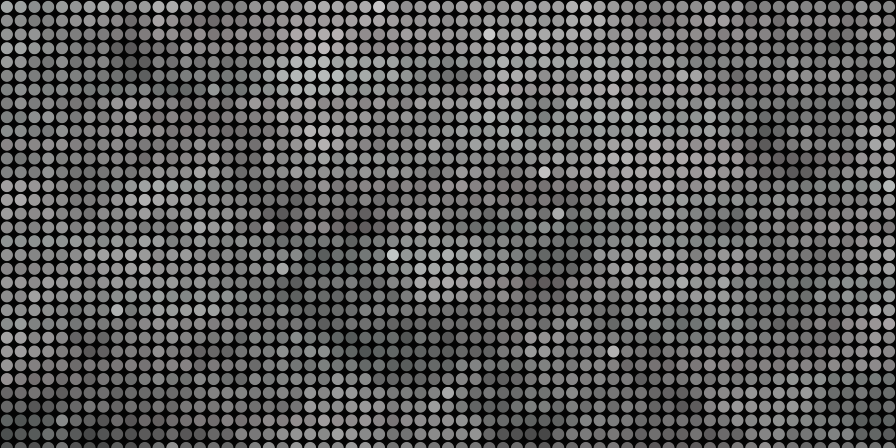
Give the GLSL for this pattern, as a Shadertoy shader.

```glsl
const float COLUMNS = 65.0;
const float DOT_RADIUS = 0.435;           // in cells
const vec3 GAP_COLOR = vec3(0.015, 0.017, 0.015);
const float TOP_LEVEL = 0.565;
const float BOTTOM_LEVEL = 0.455;
const float CLOUD_CONTRAST = 0.24;
const float PATCH_CONTRAST = 0.17;
const float DOT_CONTRAST = 0.11;
const float GLINT_CHANCE = 0.012;
const float GLINT_GAIN = 0.16;
const float TINT_AMOUNT = 0.012;

float hash(vec2 p) {
    return fract(sin(dot(p, vec2(127.1, 311.7))) * 43758.5453);
}

float valueNoise(vec2 p) {
    vec2 cell = floor(p);
    vec2 f = fract(p);
    f = f * f * (3.0 - 2.0 * f);
    float lower = mix(hash(cell), hash(cell + vec2(1.0, 0.0)), f.x);
    float upper = mix(hash(cell + vec2(0.0, 1.0)), hash(cell + vec2(1.0)), f.x);
    return mix(lower, upper, f.y);
}

// Brightness of one dot: vertical falloff, soft clouds, grain and rare glints
float dotLevel(vec2 id, float rows) {
    float level = mix(TOP_LEVEL, BOTTOM_LEVEL, clamp(id.y / rows, 0.0, 1.0));
    level += CLOUD_CONTRAST * (valueNoise(id * vec2(0.12, 0.19) + 7.3) - 0.5);
    level += PATCH_CONTRAST * (valueNoise(id * vec2(0.37, 0.46) + 31.7) - 0.5);
    level += DOT_CONTRAST * (hash(id + 3.1) - 0.5);
    level += GLINT_GAIN * step(1.0 - GLINT_CHANCE, hash(id + 57.9));
    return clamp(level, 0.28, 0.78);
}

// Faint warm or green tint that drifts mostly from row to row
vec3 dotTint(vec2 id) {
    float warmth = valueNoise(vec2(id.x * 0.08, id.y * 0.7) + 83.0) * 2.0 - 1.0;
    return TINT_AMOUNT * warmth * vec3(1.0, -0.7, -0.3);
}

void mainImage(out vec4 fragColor, in vec2 fragCoord) {
    // Square cells counted from the top left
    float cellsPerPixel = COLUMNS / iResolution.x;
    vec2 grid = vec2(fragCoord.x, iResolution.y - fragCoord.y) * cellsPerPixel;
    vec2 id = floor(grid);
    float rows = iResolution.y * cellsPerPixel;

    // Round dot with a soft edge about one pixel wide
    float edge = length(fract(grid) - 0.5) - DOT_RADIUS;
    float coverage = 1.0 - smoothstep(-0.6, 0.6, edge / cellsPerPixel);

    vec3 dotColor = vec3(dotLevel(id, rows)) + dotTint(id);
    fragColor = vec4(mix(GAP_COLOR, dotColor, coverage), 1.0);
}
```
